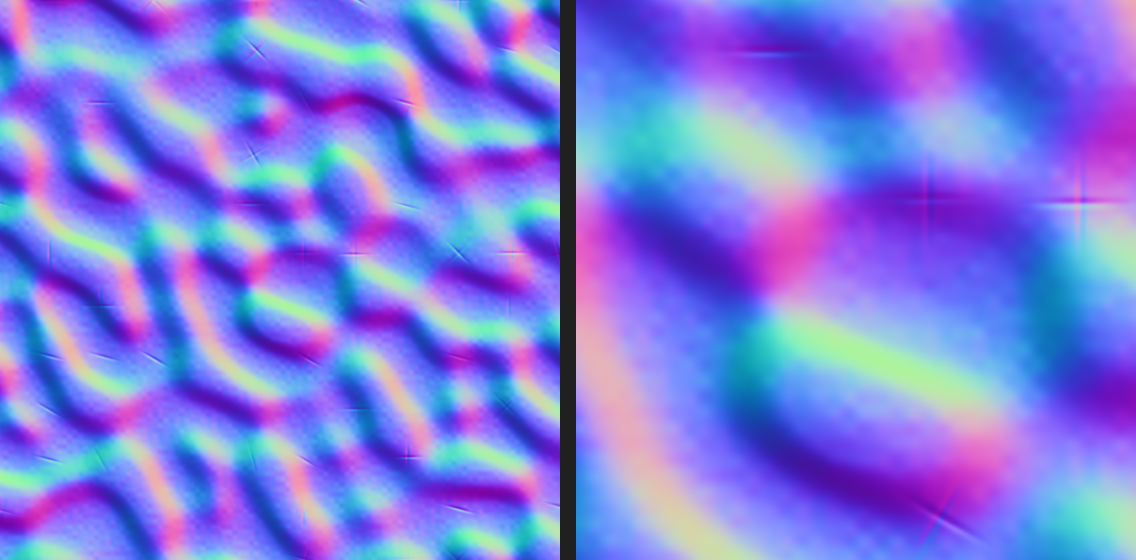
Left, the full canvas; right, a detail of the centre.
Reproduce this texture map procedurally as a Shadertoy shader.

```glsl
// Tangent-space normal map of a softly wrinkled surface with fine grain and small scratches.
// A sum of random plane waves gives a height and its exact gradient; a soft step steepens
// the flanks of the ridges, and the final slope is encoded as a colour.

const int   WAVES       = 36;
const float WAVE_ANGLE  = 1.05;            // mean direction across the ridges, radians
const float WAVE_SPREAD = 0.98;            // half range of the directions
const vec2  WAVE_FREQ   = vec2(3.0, 9.0);  // cycles per canvas, lowest and highest
const float FREQ_RMS    = 6.24;
const float STEP_LEVEL  = 0.3;             // height at which flanks are steepest
const float STEP_WIDTH  = 0.85;
const float BASE_SLOPE  = 0.3;
const float STEP_SLOPE  = 1.25;
const float GRAIN_FREQ  = 105.0;
const float GRAIN_SLOPE = 0.11;
const float MARK_GRID   = 11.0;            // scratch sites per canvas
const float MARK_SHARE  = 0.25;            // share of sites in use
const float MARK_WIDTH  = 0.03;            // in units of a site
const float MARK_LENGTH = 0.22;
const float MARK_SLOPE  = 1.9;
const float PI  = 3.14159;
const float TAU = 6.28318;

float hash(vec2 p) {
    vec3 q = fract(vec3(p.xyx) * 0.1031);
    q += dot(q, q.yzx + 33.33);
    return fract((q.x + q.y) * q.z);
}

float valueNoise(vec2 p) {
    vec2 i = floor(p), f = fract(p);
    f = f * f * (3.0 - 2.0 * f);
    float low  = mix(hash(i), hash(i + vec2(1, 0)), f.x);
    float high = mix(hash(i + vec2(0, 1)), hash(i + vec2(1, 1)), f.x);
    return mix(low, high, f.y);
}

// Uphill slope of the wrinkles
vec2 ridgeSlope(vec2 p) {
    float height = 0.0;
    vec2 gradient = vec2(0);
    for (int i = 0; i < WAVES; i++) {
        float n = float(i);
        float along = (n + hash(vec2(n, 3.0))) / float(WAVES);
        float angle = WAVE_ANGLE + WAVE_SPREAD * (2.0 * along - 1.0);
        float freq = mix(WAVE_FREQ.x, WAVE_FREQ.y, hash(vec2(n, 17.0)));
        vec2 k = freq * vec2(cos(angle), sin(angle));
        float phase = TAU * (dot(k, p) + hash(vec2(n, 41.0)));
        height += cos(phase);
        gradient -= k * sin(phase);
    }
    float unit = sqrt(2.0 / float(WAVES));
    float d = (height * unit - STEP_LEVEL) / STEP_WIDTH;
    return gradient * unit / FREQ_RMS * (BASE_SLOPE + STEP_SLOPE * exp(-d * d));
}

// Slope of a fine leathery grain, by finite differences
vec2 grainSlope(vec2 p) {
    vec2 q = p * GRAIN_FREQ;
    float here = valueNoise(q);
    vec2 e = vec2(0.5, 0);
    return GRAIN_SLOPE * vec2(valueNoise(q + e.xy) - here, valueNoise(q + e.yx) - here) / e.x;
}

// Slope of one thin embossed line through the origin
vec2 lineSlope(vec2 q, float angle) {
    vec2 dir = vec2(cos(angle), sin(angle));
    vec2 side = vec2(-dir.y, dir.x);
    float s = dot(q, side) / MARK_WIDTH;
    float l = dot(q, dir) / MARK_LENGTH;
    return side * s * exp(-s * s - l * l);
}

// Scratches and small crosses on sparse sites
vec2 markSlope(vec2 p) {
    vec2 site = floor(p * MARK_GRID + 0.5);
    vec2 q = p * MARK_GRID - site;
    if (hash(site + 7.0) > MARK_SHARE) return vec2(0);
    q -= 0.1 * (vec2(hash(site + 11.0), hash(site + 23.0)) - 0.5);
    float angle = -floor(hash(site + 31.0) * 7.0) * PI / 12.0;
    float strength = MARK_SLOPE * mix(0.35, 1.0, hash(site + 47.0));
    float crossing = 0.7 * step(0.5, hash(site + 59.0));
    vec2 slope = lineSlope(q, angle) + crossing * lineSlope(q, angle + PI / 2.0);
    float edgeFade = 1.0 - smoothstep(0.4, 0.5, max(abs(q.x), abs(q.y)));
    return strength * edgeFade * slope;
}

void mainImage(out vec4 fragColor, in vec2 fragCoord) {
    vec2 p = fragCoord / iResolution.y;
    vec2 slope = ridgeSlope(p) + grainSlope(p) + markSlope(p);
    vec3 normal = normalize(vec3(-slope, 1.0));
    fragColor = vec4(0.5 + 0.5 * normal, 1.0);
}
```
